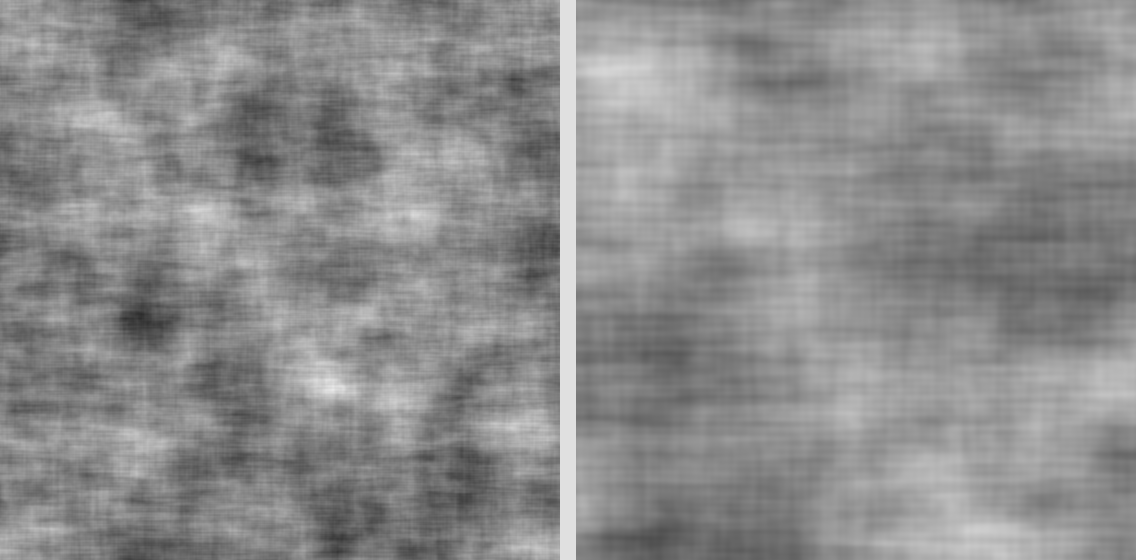
Left, the full canvas; right, a detail of the centre.
Write a WebGL 2 fragment shader that draws this texture.

```glsl
#version 300 es
precision highp float;
// Soft grey cloth-like clouds that tile in both directions.
// Octaves of wrapping gradient noise are summed in three families:
// round clouds, long horizontal fibres and weaker vertical fibres.

uniform vec2 u_resolution;
out vec4 fragColor;

uint scramble(uint n) {
    n = n * 747796405u + 2891336453u;
    n = ((n >> ((n >> 28u) + 4u)) ^ n) * 277803737u;
    return (n >> 22u) ^ n;
}

float random(vec2 cell, float seed) {
    uint n = scramble(uint(cell.x) + scramble(uint(cell.y) + scramble(uint(seed))));
    return float(n >> 8u) / 16777216.0;
}

// Slope towards one lattice corner, with the lattice wrapped at the period
float cornerSlope(vec2 cell, vec2 toPoint, vec2 period, float seed) {
    float angle = 6.28319 * random(mod(cell, period), seed);
    return dot(vec2(cos(angle), sin(angle)), toPoint);
}

float gradientNoise(vec2 uv, vec2 period, float seed) {
    // A shift per layer keeps the lattices from lining up
    vec2 shift = vec2(random(vec2(1.0, 7.0), seed), random(vec2(5.0, 2.0), seed));
    vec2 p = uv * period + shift * period;
    vec2 cell = floor(p);
    vec2 f = p - cell;
    vec2 blend = f * f * f * (f * (f * 6.0 - 15.0) + 10.0);
    vec2 right = vec2(1.0, 0.0), up = vec2(0.0, 1.0);
    float bottom = mix(cornerSlope(cell, f, period, seed),
                       cornerSlope(cell + right, f - right, period, seed), blend.x);
    float top = mix(cornerSlope(cell + up, f - up, period, seed),
                    cornerSlope(cell + 1.0, f - 1.0, period, seed), blend.x);
    return mix(bottom, top, blend.y);
}

void main() {
    vec2 uv = gl_FragCoord.xy / u_resolution;
    float weave = 0.0;

    for (int i = 0; i < 6; i++) {
        float octave = float(i);
        float doubling = exp2(octave);
        float across = 4.0 + 3.0 * octave;
        float fine = 8.0 * doubling;

        // Round clouds
        weave += pow(0.64, octave) * gradientNoise(uv, vec2(4.0 * doubling), octave + 11.0);
        // Horizontal fibres, ever thinner
        weave += 0.6 * pow(0.79, octave) * gradientNoise(uv, vec2(across, fine), octave + 31.0);
        // Vertical fibres
        weave += 0.36 * pow(0.74, octave) * gradientNoise(uv, vec2(fine, across), octave + 51.0);
    }

    float grey = 0.525 + 0.25 * weave;
    fragColor = vec4(vec3(clamp(grey, 0.0, 1.0)), 1.0);
}
```
